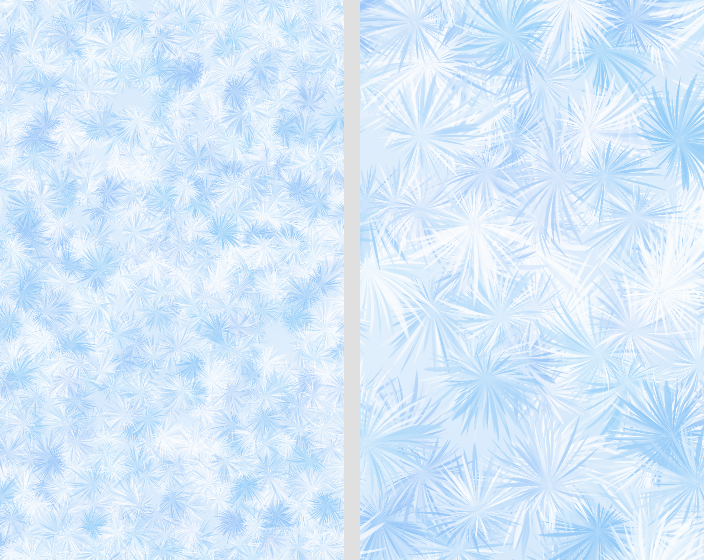
Left, the full canvas; right, a detail of the centre.
This texture is drawn by a Shadertoy shader. Its source:

```glsl
// Overlapping fans of feathery strands in icy white, lavender and sky blue.

const float TAU = 6.2832;

vec3 hash3(vec3 p) {
    p = fract(p * vec3(0.1031, 0.1030, 0.0973));
    p += dot(p, p.yxz + 33.33);
    return fract((p.xxy + p.yxx) * p.zyx);
}

// Pale ramp; hue leans from lavender (0) to sky (1).
vec3 iceColor(float tone, float hue) {
    vec3 color = mix(vec3(0.57, 0.785, 0.97), vec3(0.985, 0.99, 0.995), clamp(tone, 0.0, 1.0));
    return color + vec3(-0.01, 0.04, 0.0) * (hue - 0.6) * (1.2 - tone);
}

// One ring of tapered strands: x = coverage, y = random tone of the strand.
vec2 strandFan(float turn, float radius, float count, float seed, float pixel) {
    float slot = fract(turn) * count;
    vec3 rnd = hash3(vec3(floor(slot), seed, count));
    float reach = radius / mix(0.55, 1.0, rnd.x);
    float halfWidth = mix(0.3, 0.5, rnd.z) * (1.0 - reach * reach);
    float edge = halfWidth - abs(fract(slot) - 0.5);
    float arc = TAU * radius / count;
    float cover = clamp(edge * arc / pixel + 0.5, 0.0, 1.0);
    return vec2(cover * (1.0 - smoothstep(0.92, 1.0, reach)), rnd.y);
}

// Paints one lopsided tuft centred at the origin over the colour below.
vec3 paintTuft(vec3 under, vec2 p, vec3 rnd, float drift, float seed, float pixel) {
    float size = length(p);
    if (size >= 1.0) return under;

    float turn = atan(p.y, p.x + 1e-5) / TAU;
    float lean = 0.5 + 0.5 * cos(TAU * turn - seed);
    float radius = size / (mix(0.8, 1.0, rnd.x) * mix(0.45, 1.0, lean));
    if (radius >= 1.0) return under;

    turn += (rnd.z - 0.5) * 0.1 * radius;
    turn += 0.006 * sin(TAU * turn * 7.0 + seed) + 0.004 * sin(TAU * turn * 11.0 + rnd.x * 9.0);
    float tone = pow(rnd.y, 0.55) + drift;
    float contrast = 0.85 * smoothstep(0.0, 0.35, radius);

    for (int i = 0; i < 2; i++) {
        float count = 37.0 + 8.0 * float(i);
        vec2 strand = strandFan(turn, radius, count, seed, pixel);
        float strandTone = tone + (strand.y - 0.5) * contrast;
        float alpha = strand.x * (0.9 - 0.2 * radius);
        under = mix(under, iceColor(strandTone, rnd.z), alpha);
    }
    return under;
}

void mainImage(out vec4 fragColor, in vec2 fragCoord) {
    vec2 uv = fragCoord / iResolution.x;
    float cellsAcross = 11.0;
    float pixel = cellsAcross / iResolution.x;

    // Broad, faint drift of brightness.
    float drift = 0.03 * sin(uv.x * 9.0 + 2.0 * sin(uv.y * 5.0))
                + 0.02 * sin(uv.y * 13.0 - uv.x * 6.0);
    vec3 color = iceColor(0.7 + drift, 0.5);

    // Scattered tufts, painted back to front, lower rows on top.
    for (int layer = 0; layer < 4; layer++) {
        float depth = float(layer);
        float tilt = depth * 0.9 - 2.7;
        vec2 p = mat2(cos(tilt), sin(tilt), -sin(tilt), cos(tilt)) * uv;
        p = p * cellsAcross + 40.0 + depth * vec2(7.3, 3.7);
        vec2 cell = floor(p);

        for (int y = 1; y >= -1; y--)
        for (int x = -1; x <= 1; x++) {
            vec2 id = cell + vec2(x, y);
            vec3 place = hash3(vec3(id, depth * 17.0 + 3.0));
            if (place.z < 0.15) continue;
            vec3 look = hash3(vec3(id.yx + 11.0, depth * 23.0 + 5.0));
            float seed = floor(place.z * 900.0);
            color = paintTuft(color, p - id - place.xy, look, drift, seed, pixel);
        }
    }
    fragColor = vec4(clamp(color, 0.0, 1.0), 1.0);
}
```
